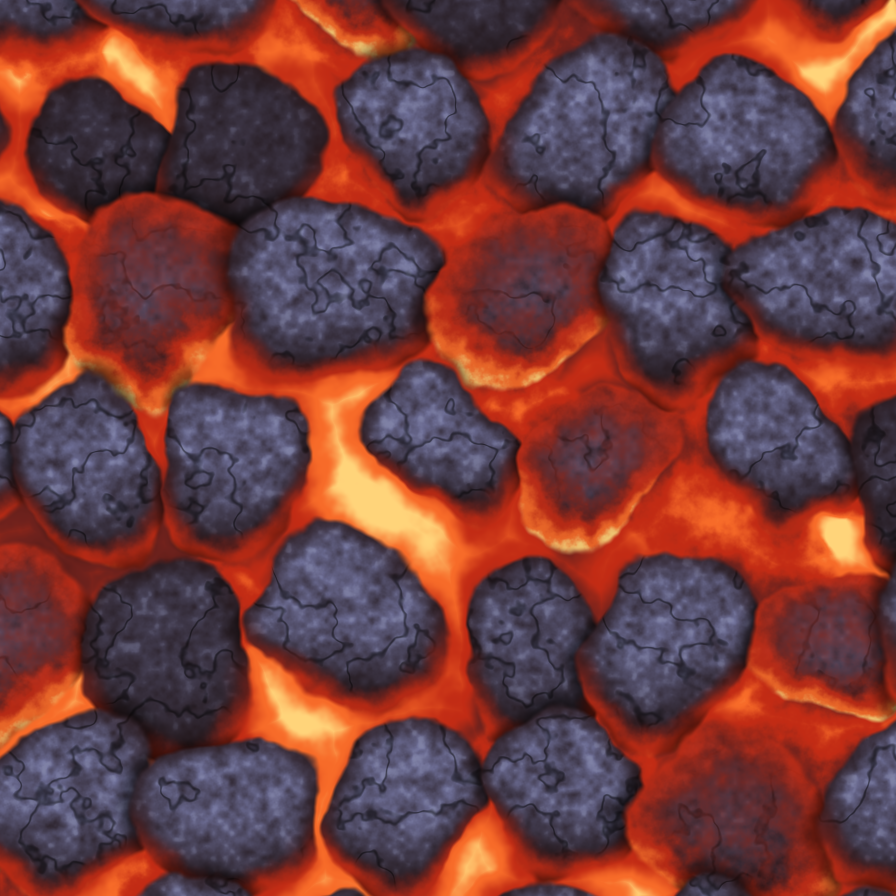
This texture is drawn by a WebGL 1 fragment shader. Its source:

```glsl
precision highp float;
uniform vec2 u_resolution;

// Layout
const float COALS_ACROSS = 5.3;
const float EMBERS_ACROSS = 5.9;
const float JITTER = 0.34;
const float MIN_RADIUS = 0.46;
const float RADIUS_RANGE = 0.14;
const float EDGE_SOFTNESS = 0.04;
const float OUTLINE_WARP = 0.09;
const float GRAIN_SCALE = 62.0;
// Heat
const float BED_HEAT = 0.54;
const float BED_VARIATION = 1.0;
const float GAP_HEAT = 0.75;
const float EMBER_SHARE = 0.17;
// Colours
const vec3 SOOT = vec3(0.12, 0.075, 0.085);
const vec3 SLATE = vec3(0.35, 0.34, 0.46);
const vec3 ASH = vec3(0.53, 0.54, 0.65);
const vec3 CHAR_RED = vec3(0.19, 0.07, 0.07);
const vec3 DULL_RED = vec3(0.43, 0.13, 0.11);
const vec3 RED = vec3(0.76, 0.17, 0.08);
const vec3 ORANGE = vec3(0.97, 0.42, 0.16);
const vec3 YELLOW = vec3(1.0, 0.83, 0.48);

float hash(vec2 p) {
  vec3 q = fract(vec3(p.xyx) * 0.1031);
  q += dot(q, q.yzx + 33.33);
  return fract((q.x + q.y) * q.z);
}

vec4 hash4(vec2 p) {
  return vec4(hash(p), hash(p + 17.3), hash(p + 41.9), hash(p + 73.1));
}

float noise(vec2 p) {
  vec2 i = floor(p), f = fract(p);
  f = f * f * (3.0 - 2.0 * f);
  return mix(mix(hash(i), hash(i + vec2(1.0, 0.0)), f.x),
             mix(hash(i + vec2(0.0, 1.0)), hash(i + 1.0), f.x), f.y);
}

float fbm(vec2 p) {
  float sum = 0.0, weight = 0.53;
  for (int i = 0; i < 4; i++) {
    sum += weight * noise(p);
    p = mat2(1.6, 1.2, -1.2, 1.6) * p + 9.7;
    weight *= 0.5;
  }
  return sum;
}

vec3 glowColor(float heat) {
  vec3 c = mix(CHAR_RED, DULL_RED, smoothstep(0.0, 0.3, heat));
  c = mix(c, RED, smoothstep(0.28, 0.54, heat));
  c = mix(c, ORANGE, smoothstep(0.54, 0.80, heat));
  return mix(c, YELLOW, smoothstep(0.80, 1.0, heat));
}

// Rounded lump: 0 at its centre, 1 on its outline; local is the upright offset
float lump(vec2 p, vec2 cell, float rowShift, vec4 seed, out vec2 local) {
  vec2 centre = cell + vec2(0.5 + rowShift, 0.5) + JITTER * (seed.xy - 0.5);
  float radius = MIN_RADIUS + RADIUS_RANGE * seed.z;
  local = (p - centre) / radius;
  float turn = 6.2832 * seed.w, s = sin(turn), c = cos(turn);
  vec2 q = mat2(c, -s, s, c) * local;
  q *= vec2(0.93, 1.08 + 0.28 * seed.x);
  float angle = atan(q.y, q.x + 0.0001);
  float power = 2.2 + 1.1 * seed.y;
  vec2 a = pow(abs(q) + 0.0001, vec2(power));
  float wobble = 0.055 * cos(3.0 * angle + 20.0 * seed.z) + 0.03 * cos(5.0 * angle + 30.0 * seed.x);
  return pow(a.x + a.y, 1.0 / power) * (1.0 + wobble);
}

vec3 coalColor(float r, vec2 local, vec4 seed, float grain, float fine, float crack) {
  float dome = sqrt(max(0.0, 1.0 - r * r));
  float light = smoothstep(-0.65, 0.6, 0.8 * local.y + 0.6 * dome - 0.1);
  light *= 1.0 - 0.65 * smoothstep(0.72, 1.02, r);
  light *= mix(0.4, 1.0, smoothstep(0.05, 0.4, seed.y));
  float surface = clamp(0.4 + 1.2 * grain + 0.5 * (fine - 0.5), 0.0, 1.5);
  vec3 c = mix(SOOT, SLATE, light * surface);
  c = mix(c, ASH, light * 0.55 * smoothstep(0.62, 0.9, 0.55 * grain + 0.5 * fine));
  c *= 1.0 - 0.45 * crack;
  // Heat creeps up from the underside; some lumps glow all over
  float under = 1.0 - smoothstep(-0.95, 0.3, local.y);
  float ember = step(1.0 - EMBER_SHARE, fract(seed.z * 7.31 + seed.w * 3.7));
  float heat = smoothstep(0.5, 1.08, r) * (0.22 + 0.78 * under);
  heat += ember * (0.32 + 0.25 * r) + 0.35 * (grain - 0.5) * (under + ember);
  return mix(c, glowColor(0.62 * heat), smoothstep(0.08, 0.62, heat) * 0.92);
}

void main() {
  vec2 uv = gl_FragCoord.xy / min(u_resolution.x, u_resolution.y);
  vec2 warp = vec2(fbm(uv * 15.0), fbm(uv * 15.0 + 31.0)) - 0.5;
  float grain = fbm(uv * GRAIN_SCALE);
  float fine = noise(uv * GRAIN_SCALE * 2.3);
  float crack = 1.0 - smoothstep(0.0, 0.035, abs(fbm(uv * 17.0 + 5.0) - 0.44));
  vec2 p = uv * COALS_ACROSS + OUTLINE_WARP * 2.0 * warp;
  vec2 e = uv * EMBERS_ACROSS + vec2(20.4, 30.7) + OUTLINE_WARP * 3.0 * warp;

  vec4 coals = vec4(0.0);
  float gap = 1.0;
  float heat = BED_HEAT + BED_VARIATION * (fbm(uv * 5.0 + 3.0) - 0.5) + 0.25 * (fbm(uv * 24.0) - 0.5);
  vec2 local;
  for (int j = 1; j >= -1; j--) {
    for (int i = -1; i <= 1; i++) {
      // Buried embers cool the bed
      float row = floor(e.y) + float(j);
      float shift = 0.5 * mod(row, 2.0);
      vec2 cell = vec2(floor(e.x - shift) + float(i), row);
      vec4 seed = hash4(cell + 113.0);
      float r = lump(e, cell, shift, seed, local);
      float inside = 1.0 - smoothstep(0.9, 1.06, r);
      float emberHeat = 0.2 + 0.28 * r * r + 0.14 * seed.x + 0.35 * (grain - 0.5);
      heat = mix(heat, emberHeat, inside * step(0.35, seed.y) * 0.75);

      // Upper coals, each shading those behind it
      row = floor(p.y) + float(j);
      shift = 0.5 * mod(row, 2.0);
      cell = vec2(floor(p.x - shift) + float(i), row);
      seed = hash4(cell + 57.0);
      r = lump(p, cell, shift, seed, local);
      inside = 1.0 - smoothstep(1.0 - EDGE_SOFTNESS, 1.0 + EDGE_SOFTNESS, r);
      coals.rgb *= mix(0.4, 1.0, smoothstep(0.95, 1.22, r));
      coals = mix(coals, vec4(coalColor(r, local, seed, grain, fine, crack), 1.0), inside);
      gap = min(gap, max(r - 1.0, 0.0));
    }
  }
  vec3 bed = glowColor(heat + GAP_HEAT * min(gap, 0.4));
  gl_FragColor = vec4(bed * (1.0 - coals.a) + coals.rgb, 1.0);
}
```
